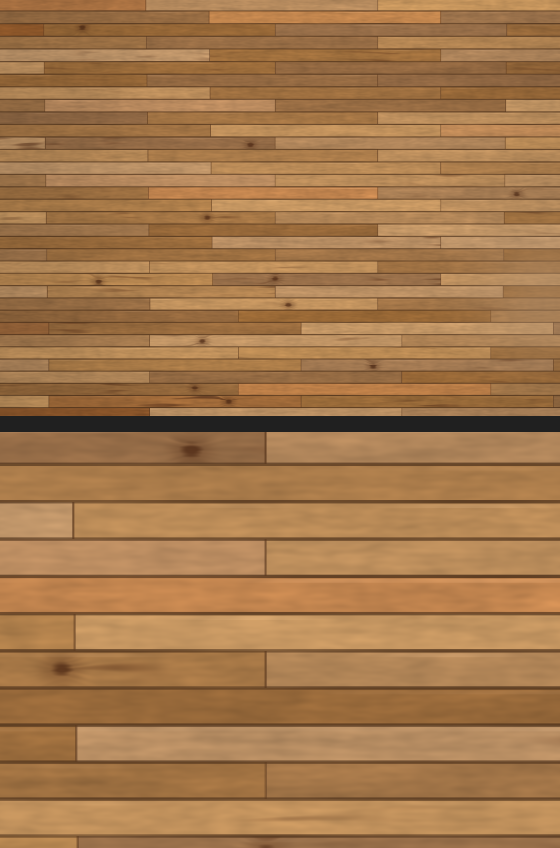
Top, the full canvas; bottom, a detail of the centre.
Give the GLSL for this texture, as a Shadertoy shader.

```glsl
vec2 hash2(vec2 p) {
    vec3 q = fract(p.xyx * vec3(.1031, .1030, .0973));
    q += dot(q, q.yzx + 33.33);
    return fract((q.xx + q.yz) * q.zy);
}

float corner(vec2 cell, vec2 offset) {
    return dot(hash2(cell + 200.) * 2. - 1., offset);
}

float gradientNoise(vec2 p) {
    vec2 i = floor(p), f = fract(p), e = vec2(0, 1);
    vec2 u = f * f * f * (f * (f * 6. - 15.) + 10.);
    return mix(mix(corner(i, f), corner(i + e.yx, f - e.yx), u.x),
               mix(corner(i + e, f - e), corner(i + 1., f - 1.), u.x), u.y);
}

// Antialiased coverage of a line
float line(float dist, float halfWidth, float pixel) {
    return clamp((halfWidth - dist) / pixel + .5, 0., 1.);
}

void mainImage(out vec4 fragColor, in vec2 fragCoord) {
    vec2 uv = fragCoord / iResolution.xy;

    // Rows run downward and narrow slightly toward the bottom
    float down = 1. - uv.y - .0263;
    float rowPos = 1. + 32.76 * down + .845 * down * down;
    float row = floor(rowPos), across = rowPos - row;

    // Joints step through three offsets; the lowest rows use longer planks
    bool isLong = row > 24.5;
    vec3 starts = isLong ? vec3(.267, .4258, .0872) : vec3(.2605, .373, .0775) + .0003 * row;
    float plankLength = isLong ? .4505 : .414 - .0003 * row;
    float start = starts[int(mod(row, 3.))];
    float plankPos = (uv.x - start) / plankLength;
    float column = floor(plankPos), along = plankPos - column;

    // Random character of each plank
    vec2 id = vec2(column + 7., row + 3.);
    vec2 tone = hash2(id), kind = hash2(id + 41.7), spot = hash2(id + 93.1);

    // A few planks carry a knot that bends the grain
    vec2 toKnot = vec2((along - mix(.1, .9, spot.x)) * plankLength * 45., across - mix(.3, .7, spot.y));
    float hasKnot = step(.91, kind.y);
    float bend = hasKnot * exp(-dot(toKnot, toKnot) * 3.);
    vec2 grainPos = vec2(uv.x, rowPos + bend * toKnot.y * 1.5) + tone * 37.;

    float broad = gradientNoise(grainPos * vec2(9., 1.6));
    float fine = gradientNoise(grainPos * vec2(26., 5.));
    float fibre = gradientNoise(grainPos * vec2(90., 7.));
    float mottle = gradientNoise(grainPos * vec2(55., 1.));

    // Wood colour: light to dark, some planks redder or greyer
    vec3 wood = mix(vec3(.56, .39, .225), vec3(.755, .58, .385), smoothstep(-.1, 1.05, tone.x));
    wood += (tone.y - .5) * vec3(-.025, .005, .06);
    wood *= mix(vec3(1), vec3(.98, .88, .81), smoothstep(.8, .95, kind.x));
    wood *= 1. + .10 * broad + .09 * fine + .06 * fibre + .06 * mottle;

    // Dark mineral streaks gather in patches of some planks
    float patches = smoothstep(-.1, .4, gradientNoise(vec2(uv.x * 7., row * 3.7 + 9.)));
    float streak = smoothstep(.08, .5, gradientNoise(grainPos * vec2(13., 3.3) + 11.));
    streak *= patches * smoothstep(.5, .9, kind.y);
    wood = mix(wood, vec3(.34, .19, .10), .75 * streak);

    // Knot: brown halo around a dark core with a broken edge
    float knotRadius = length(toKnot * vec2(.75, 1.)) + .12 * fine;
    float knot = .3 * smoothstep(.65, .1, knotRadius) + .5 * smoothstep(.26, .06, knotRadius);
    wood = mix(wood, vec3(.30, .16, .08), hasKnot * knot);

    // Seams between rows, worn unevenly, with a faint lit edge below
    float rowPixel = 33.6 / iResolution.y;
    float wear = gradientNoise(vec2(uv.x * 9., floor(rowPos + .5) * 5.3));
    float litEdge = line(abs(across - .12), .05, rowPixel);
    wood += .05 * litEdge * smoothstep(-.1, .5, wear);
    float seam = line(abs(rowPos - floor(rowPos + .5)), .046, rowPixel);
    wood = mix(wood, vec3(.31, .20, .11), seam * (.72 + .35 * wear));

    // Butt joints at the plank ends
    float joint = line(min(along, 1. - along) * plankLength, .0007, 1. / iResolution.x);
    wood = mix(wood, vec3(.35, .22, .12), joint * mix(.45, .75, spot.x));

    // Room light: dim left edge, bright centre, pale sheen at the lower right
    float light = .93 + .10 * smoothstep(0., .4, uv.x) - .05 * smoothstep(.75, 1., uv.x);
    wood *= light - .04 * smoothstep(.3, 0., uv.y);
    vec2 sheen = (uv - vec2(.98, .29)) / vec2(.13, .16);
    wood = mix(wood, vec3(.74, .60, .46), .4 * exp(-dot(sheen, sheen)));

    fragColor = vec4(clamp(wood, 0., 1.), 1.);
}
```
